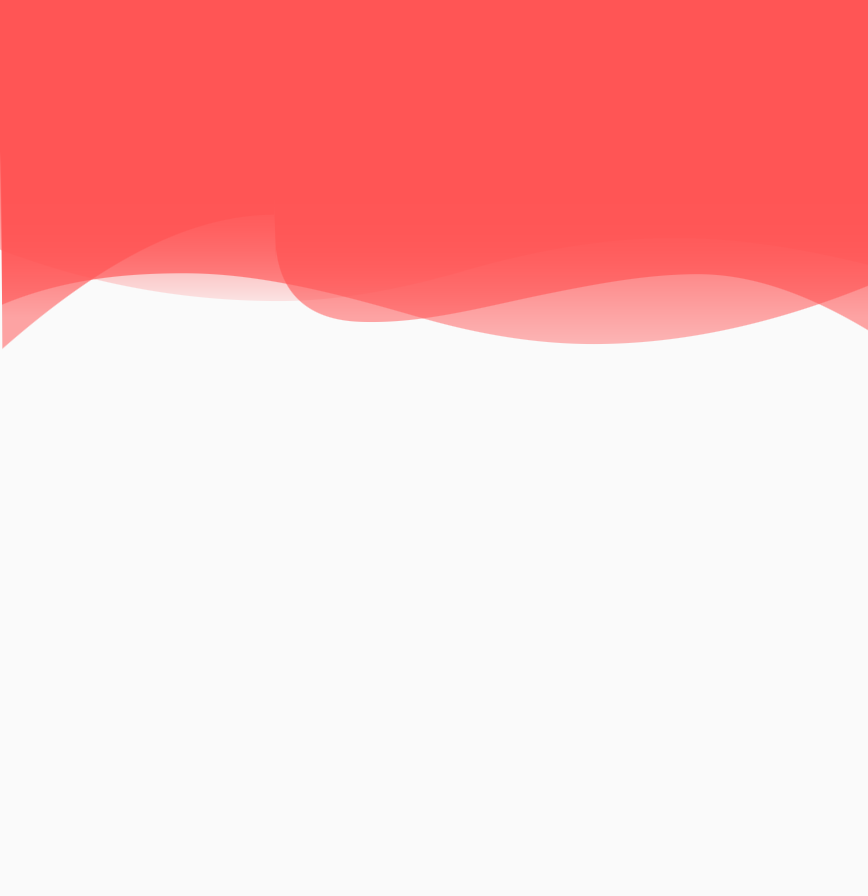
A WebGL 2 fragment shader for this background:

```glsl
#version 300 es
precision highp float;
// Three translucent coral curtains hang from the top of a pale canvas.
// Each lower edge is a chain of cubic Hermite arcs, and each curtain
// fades downward, so that their overlaps make the deeper tones.

uniform vec2 u_resolution;
out vec4 fragColor;

// Cubic arc between two knots, each given as (x, depth, slope).
float arc(float x, vec3 a, vec3 b) {
    float width = b.x - a.x;
    float t = clamp((x - a.x) / width, 0.0, 1.0);
    float s = 1.0 - t;
    return mix(a.y, b.y, t * t * (3.0 - 2.0 * t))
         + width * t * s * (a.z * s - b.z * t);
}

// Smooth chain of four arcs through five knots.
float wave(float x, vec3 knots[5]) {
    int i = 0;
    while (i < 3 && x > knots[i + 1].x) i++;
    return arc(x, knots[i], knots[i + 1]);
}

// Rising crest, steep curling drop, then a long swell.
float breakingWave(float x) {
    vec3 trough = vec3(0.429, 0.3594, 0.0);
    vec3 middle = vec3(0.630, 0.3280, -0.195);
    vec3 swell = vec3(0.804, 0.3060, 0.0);
    if (x < 0.3164)
        return arc(x, vec3(0.0027, 0.3893, -0.85), vec3(0.3164, 0.2396, 0.0));
    if (x < trough.x) {
        float s = (x - 0.3164) / 0.1126;
        return 0.2396 + 0.1198 * pow(max(1.0 - pow(1.0 - s, 2.5), 0.0), 0.34);
    }
    if (x < middle.x) return arc(x, trough, middle);
    if (x < swell.x) return arc(x, middle, swell);
    return arc(x, swell, vec3(1.0, 0.3685, 0.58));
}

// Antialiased area above an edge; d is positive inside.
float coverage(float d) {
    return clamp(0.5 + d / max(fwidth(d), 1e-5), 0.0, 1.0);
}

// Opacity falls from 1 at depth start to low at depth end.
float fade(float depth, float start, float end, float low) {
    return mix(1.0, low, clamp((depth - start) / (end - start), 0.0, 1.0));
}

void main() {
    vec2 uv = gl_FragCoord.xy / u_resolution;
    float depth = 1.0 - uv.y;

    float longEdge = wave(uv.x, vec3[5](
        vec3(0.0, 0.341, -0.41), vec3(0.212, 0.305, 0.0),
        vec3(0.4826, 0.354, 0.28), vec3(0.6836, 0.384, 0.0),
        vec3(1.0, 0.319, -0.39)));
    float faintEdge = wave(uv.x, vec3[5](
        vec3(0.0, 0.2786, 0.37), vec3(0.3217, 0.336, 0.0),
        vec3(0.536, 0.302, -0.28), vec3(0.7775, 0.2656, 0.0),
        vec3(1.0, 0.2956, 0.24)));

    // The two stronger curtains stop just short of the left border.
    float side = coverage(uv.x - 0.007 * depth);
    float longWave = side * coverage(longEdge - depth)
                   * fade(depth, 0.208, 0.384, 0.42);
    float breaker = side * coverage(breakingWave(uv.x) - depth)
                  * fade(depth, 0.221, 0.354, 0.53);
    float faintWave = coverage(faintEdge - depth)
                    * fade(depth, 0.169, 0.335, 0.15);

    // Stacked layers of one colour: multiply what each lets through.
    float through = (1.0 - longWave) * (1.0 - breaker) * (1.0 - faintWave);
    vec3 paper = vec3(0.98);
    vec3 coral = vec3(1.0, 0.335, 0.335);
    fragColor = vec4(mix(coral, paper, through), 1.0);
}
```
